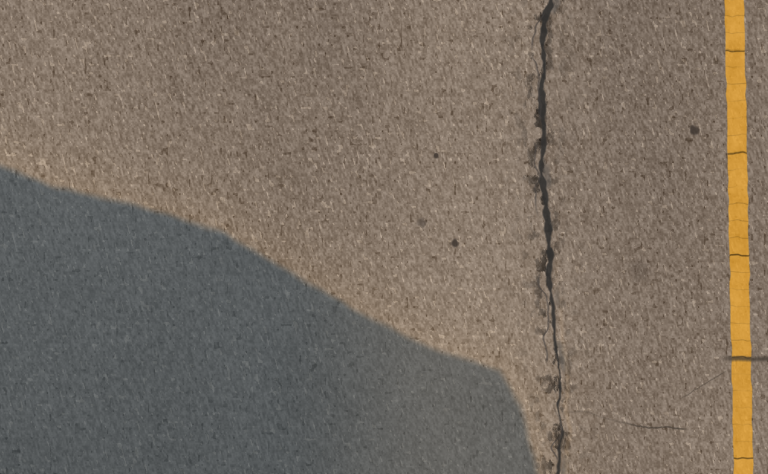
This texture is drawn by a Shadertoy shader. Its source:

```glsl
// Worn asphalt in low warm light, with a cool shadow, a long crack and a yellow lane line.
// Value noise makes the aggregate and ragged edges; distance bands place the large shapes.
// Lengths are in canvas heights, with the origin at the lower left.

float hash(vec2 p) {
    vec3 q = fract(p.xyx * vec3(0.1031, 0.1030, 0.0973));
    q += dot(q, q.yzx + 33.33);
    return fract((q.x + q.y) * q.z);
}

float noise(vec2 p) {
    vec2 cell = floor(p), f = fract(p);
    f = f * f * (3.0 - 2.0 * f);
    return mix(mix(hash(cell), hash(cell + vec2(1, 0)), f.x),
               mix(hash(cell + vec2(0, 1)), hash(cell + vec2(1, 1)), f.x), f.y);
}

float fbm(vec2 p) {
    float sum = 0.0, amp = 0.53;
    for (int i = 0; i < 4; i++) {
        sum += amp * noise(p);
        p = p * 2.03 + 17.3;
        amp *= 0.5;
    }
    return sum;
}

// 1 inside a band of the given half width, 0 outside
float band(float d, float halfWidth, float blur) {
    return 1.0 - smoothstep(halfWidth - blur, halfWidth + blur, abs(d));
}

// Signed distance to the shadow outline, negative in shade
float shadowDistance(vec2 p) {
    const vec2 outline[11] = vec2[11](
        vec2(-0.1, 0.69), vec2(0.0, 0.652), vec2(0.127, 0.603), vec2(0.274, 0.572),
        vec2(0.475, 0.508), vec2(0.633, 0.414), vec2(0.781, 0.329), vec2(0.907, 0.268),
        vec2(1.055, 0.219), vec2(1.097, 0.146), vec2(1.145, -0.03));
    float nearest = 9.0, side = 1.0;
    for (int i = 0; i < 10; i++) {
        vec2 a = outline[i], ab = outline[i + 1] - a, ap = p - a;
        float t = clamp(dot(ap, ab) / dot(ab, ab), 0.0, 1.0);
        nearest = min(nearest, length(ap - ab * t));
        if (ap.x >= 0.0 && ap.x < ab.x && ap.y < ab.y * ap.x / ab.x) side = -1.0;
    }
    return side * nearest;
}

float spot(vec2 p, vec2 center, float radius) {
    float ragged = radius * (0.7 + 0.6 * noise(p * 150.0));
    return 1.0 - smoothstep(ragged * 0.5, ragged * 1.3, length(p - center));
}

void mainImage(out vec4 fragColor, in vec2 fragCoord) {
    vec2 p = fragCoord / iResolution.y;
    float px = 1.0 / iResolution.y;

    // Sunlit pavement with broad lengthwise wear
    float wear = 0.035 * smoothstep(0.65, 0.98, p.x) * (1.0 - smoothstep(1.05, 1.3, p.x));
    wear += 0.025 * band(p.x - 0.1, 0.2, 0.2) - 0.012 * band(p.x - 1.36, 0.1, 0.1);
    wear += 0.025 * (1.0 - p.y) + 0.04 * (fbm(p * vec2(7.0, 3.0)) - 0.5);
    vec3 color = vec3(0.493, 0.437, 0.387) + wear * vec3(1.1, 1.0, 0.85);

    // Soft shadow, paler toward its right end, with a warm rim of light
    float shade = shadowDistance(p) + 0.006 * (noise(p * 28.0) - 0.5);
    float lit = smoothstep(-0.012, 0.010, shade);
    vec3 shadowColor = mix(vec3(0.335, 0.35, 0.355), vec3(0.395, 0.39, 0.375),
                           smoothstep(0.55, 0.95, p.x));
    shadowColor += 0.02 * smoothstep(0.1, 0.6, p.y) + 0.03 * (fbm(p * 6.0) - 0.5);
    color += vec3(0.04, 0.028, 0.01) * exp(-max(shade, 0.0) * 14.0);
    color = mix(shadowColor, color, lit);

    // Yellow lane line with ragged sides and cross joints
    float lineX = p.x - mix(1.5686, 1.5496, p.y) - 0.003 * (noise(vec2(p.y * 45.0, 3.0)) - 0.5);
    float paint = band(lineX, 0.0205, px);
    float wavyY = p.y - 0.247 + 0.006 * (noise(vec2(p.x * 90.0, p.y * 8.0)) - 0.5);
    float joint = band((fract(wavyY / 0.215 + 0.5) - 0.5) * 0.215, 0.0014, px);
    float fineJoint = band((fract(wavyY / 0.036 + 0.5) - 0.5) * 0.036, 0.0008, px);
    vec3 yellow = vec3(0.82, 0.60, 0.24) + 0.08 * (fbm(p * 40.0) - 0.5);
    yellow *= 1.0 - 0.45 * joint - 0.2 * fineJoint * noise(p * 30.0);
    color = mix(color, yellow, paint);

    // Elongated aggregate, pale chips and dark pores
    vec2 slanted = p + vec2(0.25 * p.y, 0.0);
    float grain = noise(slanted * vec2(240.0, 125.0)) + 0.6 * noise(p * 310.0) - 0.8;
    float strength = mix(0.065, 0.13, lit) * (1.0 - 0.75 * paint);
    color += grain * strength;
    float chips = smoothstep(0.78, 0.95, noise(slanted * vec2(170.0, 110.0) + 41.0));
    float pores = smoothstep(0.80, 0.96, noise(p * vec2(150.0, 105.0) + 93.0));
    color += (chips * vec3(1.0, 0.95, 0.85) - pores) * strength * 0.8;

    // Main crack: crumbled border, wandering opening and worn right lip
    float crackX = 1.181 - 0.036 * smoothstep(0.15, 0.65, p.y) + 0.013 * smoothstep(0.93, 1.0, p.y);
    crackX += 0.018 * (fbm(vec2(p.y * 22.0, 5.0)) - 0.5);
    float d = p.x - crackX;
    float upper = smoothstep(0.2, 0.55, p.y);
    float crumble = exp(-abs(d + 0.008) * 35.0) * smoothstep(0.5, 0.72, fbm(p * vec2(75.0, 50.0)));
    color *= 1.0 - 0.55 * crumble;
    color = mix(color, vec3(0.39, 0.37, 0.35),
                0.55 * band(d - 0.011, 0.007, 0.004) * smoothstep(0.45, 0.65, noise(p * vec2(20.0, 16.0))));
    color += vec3(0.05, 0.035, 0.015) * band(d - 0.016, 0.004, 0.004) * (1.0 - upper);
    float opening = mix(0.0025, 0.0055, upper) * (0.35 + 1.3 * noise(vec2(p.y * 60.0, 9.0)));
    color = mix(color, vec3(0.19, 0.185, 0.18), 0.88 * band(d, opening, 1.3 * px));
    float branch = d + 0.014 + 0.025 * (noise(vec2(p.y * 35.0, 21.0)) - 0.5);
    color = mix(color, vec3(0.27, 0.25, 0.24),
                0.6 * band(branch, 0.0018, px) * smoothstep(0.4, 0.6, noise(vec2(p.y * 18.0, 31.0))));

    // Fine cross cracks at lower right
    float jitter = 0.014 * (fbm(vec2(p.x * 40.0, 2.0)) - 0.5);
    float low = p.y - mix(0.132, 0.098, smoothstep(1.22, 1.36, p.x)) - jitter;
    float rising = p.y - 0.17 - 0.55 * (p.x - 1.45) - jitter;
    float across = p.y - 0.243 - jitter;
    float cracks = band(low, 0.0016, px) * band(p.x - 1.32, 0.125, 0.01) * (0.3 + 0.7 * smoothstep(1.3, 1.36, p.x));
    cracks = max(cracks, 0.6 * band(rising, 0.0014, px) * band(p.x - 1.485, 0.045, 0.01));
    cracks = max(cracks, band(across, 0.0045, 2.0 * px) * smoothstep(1.51, 1.55, p.x));
    color = mix(color, vec3(0.27, 0.24, 0.21), 0.75 * cracks);

    // Isolated stains
    float stains = max(spot(p, vec2(0.920, 0.672), 0.007), spot(p, vec2(0.960, 0.486), 0.009));
    stains = max(stains, spot(p, vec2(1.464, 0.726), 0.010));
    stains = max(stains, 0.55 * spot(p, vec2(0.890, 0.530), 0.009));
    stains = max(stains, 0.2 * spot(p, vec2(1.350, 0.430), 0.025));
    color = mix(color, vec3(0.23, 0.20, 0.18), 0.8 * stains);

    fragColor = vec4(clamp(color, 0.0, 1.0), 1.0);
}
```
